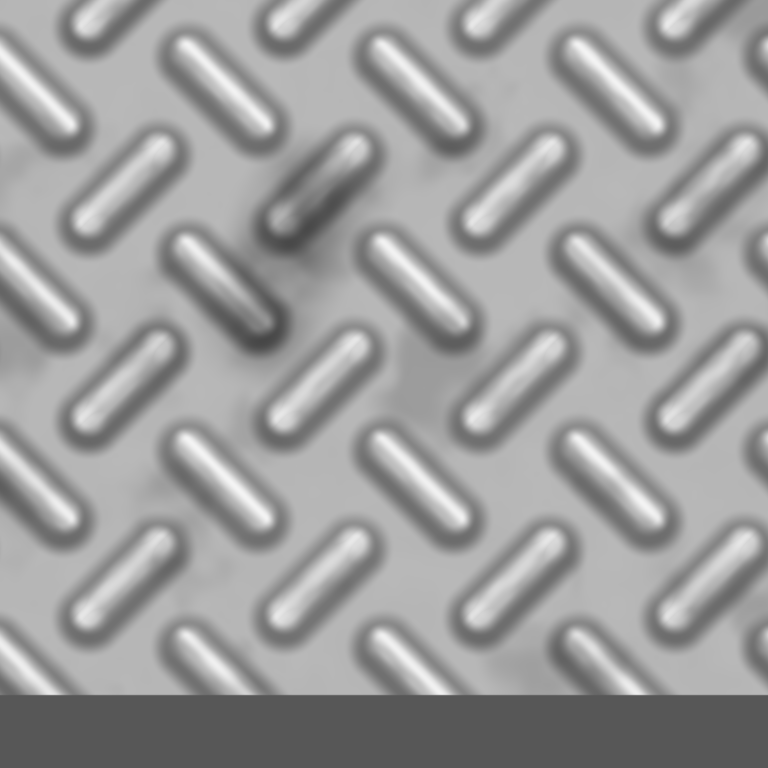
A Shadertoy shader for this texture:

```glsl
// Steel tread plate: two lattices of raised capsule bars at +45 and -45 degrees,
// interleaved by half a pitch. Soft distance profiles shade face, ridge and rim;
// value noise adds grain and grime. A plain strip closes the lower edge.

const vec2  PITCH       = vec2(0.2544, 0.2565); // spacing of equal bars
const vec2  FALLING     = vec2(0.2912, 0.8862); // centre of one falling bar
const vec2  RISING      = vec2(0.4160, 0.7585); // centre of one rising bar
const float HALF_LENGTH = 0.064;                // bar axis, centre to cap
const float FACE_RADIUS = 0.0205;               // half width of the lit face
const float RIM_RADIUS  = 0.028;                // darkest part of the rim
const float FOOT_RADIUS = 0.053;                // where the rim meets the plate
const float UNDERCUT    = 0.005;                // extra rim width on the underside
const float STRIP_TOP   = 0.095;

const float PLATE = 0.715;
const float RIM   = 0.475;
const float FACE  = 0.74;
const float SHINE = 0.97;
const float STRIP = 0.34;

const vec2  STAIN_A      = vec2(0.405, 0.745);  // ends of the large stain
const vec2  STAIN_B      = vec2(0.335, 0.580);
const float STAIN_RADIUS = 0.100;
const float STAIN_DEPTH  = 0.40;
const float GRIME_DEPTH  = 0.15;

float hash(vec2 p) {
    vec3 q = fract(p.xyx * vec3(0.1031, 0.1030, 0.0973));
    q += dot(q, q.yzx + 33.33);
    return fract((q.x + q.y) * q.z);
}

float noise(vec2 p) {
    vec2 i = floor(p), f = fract(p);
    f = f * f * (3.0 - 2.0 * f);
    return mix(mix(hash(i), hash(i + vec2(1, 0)), f.x),
               mix(hash(i + vec2(0, 1)), hash(i + vec2(1, 1)), f.x), f.y);
}

float fbm(vec2 p) {
    float sum = 0.0, amp = 0.5;
    for (int i = 0; i < 3; i++) {
        sum += amp * noise(p);
        p = p * 2.03 + 17.3;
        amp *= 0.5;
    }
    return sum / 0.875;
}

float segmentDistance(vec2 p, vec2 a, vec2 b) {
    vec2 ab = b - a;
    return length(p - a - ab * clamp(dot(p - a, ab) / dot(ab, ab), 0.0, 1.0));
}

// Shades one lattice of bars over the tone below; slope is +1 rising, -1 falling.
float addBars(float tone, vec2 uv, vec2 origin, float slope) {
    vec2 cell = (uv - origin) / PITCH;
    vec2 id = round(cell);
    vec2 p = (cell - id) * PITCH;
    vec2 axis = vec2(1.0, slope) * 0.70711;
    vec2 side = vec2(-slope, 1.0) * 0.70711;
    float along = dot(p, axis), across = dot(p, side);
    vec2 offset = p - axis * clamp(along, -HALF_LENGTH, HALF_LENGTH);
    float d = length(offset);
    float upward = offset.y / max(d, 1e-4);
    float variation = hash(id + 41.0 + 9.0 * slope);

    // Soft dark rim, deepest and widest on the underside
    float rim = RIM + 0.05 * upward + 0.04 * (variation - 0.5);
    float foot = FOOT_RADIUS - UNDERCUT * upward;
    tone = mix(tone, rim, 1.0 - smoothstep(RIM_RADIUS - UNDERCUT * upward, foot, d));

    // Worn face with a bright ridge and polished caps
    float streak = noise(vec2(along * 40.0, across * 90.0) + id * 13.0 + 90.0);
    float ridge = exp(-pow((across - 0.006) / 0.0085, 2.0));
    float cap = smoothstep(0.65, 1.0, abs(along) / HALF_LENGTH);
    float falling = step(slope, 0.0);
    float gloss = ridge * mix(0.45 + 0.3 * cap, 0.95, falling);
    gloss = max(gloss, 0.5 * cap * (1.0 - falling));
    gloss *= 0.85 + 0.15 * variation;
    float face = mix(FACE + 0.10 * (streak - 0.5), SHINE, gloss);
    face -= 0.12 * smoothstep(0.0, 0.021, -across);
    return mix(tone, face, 1.0 - smoothstep(FACE_RADIUS - 0.010, FACE_RADIUS + 0.009, d));
}

void mainImage(out vec4 fragColor, in vec2 fragCoord) {
    vec2 uv = fragCoord / iResolution.xy;

    // Plate and both bar lattices
    float tone = PLATE + 0.02 * (fbm(uv * 20.0) - 0.5);
    tone = addBars(tone, uv, FALLING, -1.0);
    tone = addBars(tone, uv, RISING, 1.0);

    // One large stain and scattered grime
    float cloud = fbm(uv * 11.0 + 5.0);
    float stain = 1.0 - smoothstep(0.0, STAIN_RADIUS, segmentDistance(uv, STAIN_A, STAIN_B));
    stain *= 0.35 + 0.65 * smoothstep(0.2, 0.65, cloud);
    float grime = smoothstep(0.54, 0.85, fbm(uv * 9.0 + 31.0));
    tone *= (1.0 - STAIN_DEPTH * stain) * (1.0 - GRIME_DEPTH * grime);

    // Plain strip along the lower edge
    float pixel = 1.0 / iResolution.y;
    tone = mix(STRIP, tone, smoothstep(STRIP_TOP - pixel, STRIP_TOP + pixel, uv.y));
    fragColor = vec4(vec3(tone), 1.0);
}
```
